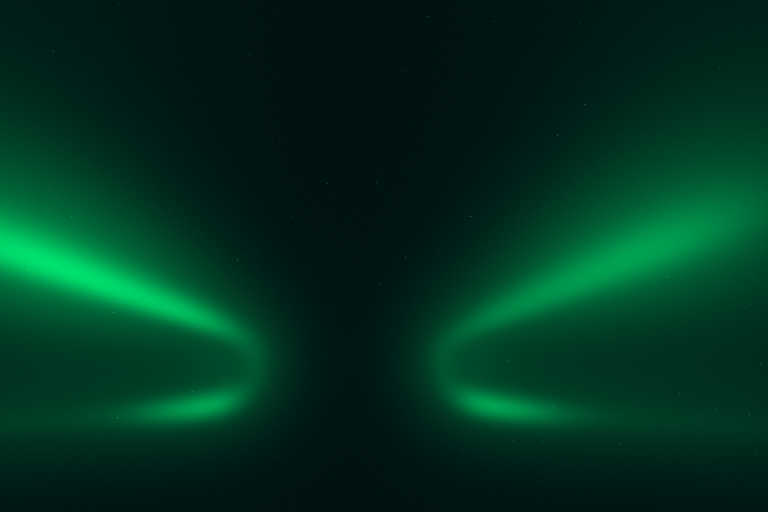
Give the GLSL for this background, as a WebGL 1 fragment shader.

```glsl
precision highp float;
// Two mirrored green aurora ribbons folding toward a dark centre, with faint stars.

uniform vec2 u_resolution;

#define SAMPLES 60
#define REACH 0.8
#define FOLD_HEIGHT 0.297
#define LEFT_TIP 0.335
#define RIGHT_TIP 0.574
#define CORE_WIDTH 0.027
#define HALO_WIDTH 0.085
#define VEIL_WIDTH 0.13
#define BASE_GREEN 0.07
#define STAR_CELL 0.085
#define STAR_RADIUS 0.0018
#define GRAIN 0.012

float hash(vec2 p) {
    return fract(sin(dot(p, vec2(127.1, 311.7))) * 43758.5453);
}

// Point on the folded curve: x is the distance from the tip, y the height.
// s runs from the lower arm (-1) through the tip (0) to the upper arm (1).
vec2 foldPoint(float s, float slope) {
    float d = REACH * s * s;
    float upper = 0.04 * (1.0 - exp(-abs(s) / 0.12)) + slope * d;
    float lower = -0.095 * (1.0 - exp(-abs(s) / 0.16)) - 0.06 * d;
    return vec2(d, FOLD_HEIGHT + (s > 0.0 ? upper : lower));
}

float blob(vec2 q, float width) {
    return exp(-dot(q, q) / (width * width)) / (width * 1.7725);
}

// Light gathered from soft blobs along one ribbon; p.x grows away from the tip.
float ribbon(vec2 p, float slope, float coreGain, float haloGain, float spread, float fadeEnd) {
    float light = 0.0;
    vec2 previous = foldPoint(-1.0, slope);
    for (int i = 1; i < SAMPLES; i++) {
        float s = 2.0 * float(i) / float(SAMPLES - 1) - 1.0;
        vec2 c = foldPoint(s, slope);
        float d = c.x;
        float up = smoothstep(0.0, 0.4, s);
        float stepLength = length(c - previous);
        previous = c;

        // The upper arm fades slowly upward and quickly downward.
        vec2 q = p - c;
        vec2 squeezed = q;
        squeezed.y *= q.y < 0.0 ? 1.0 + 0.7 * up : 1.0;

        float fade = 1.0 - smoothstep(0.4, fadeEnd, d);
        float upperCore = (0.06 + coreGain * smoothstep(-0.02, 0.14, d)) * fade;
        float offset = (d - 0.11) / 0.13;
        float lowerCore = 0.05 + 0.37 * exp(-offset * offset) * smoothstep(0.0, 0.08, d);
        lowerCore *= exp(-d / 0.8);
        float core = mix(lowerCore, upperCore, smoothstep(-0.1, 0.1, s));

        float upperHalo = (0.09 + haloGain * smoothstep(0.0, 0.4, d)) * fade;
        float lowerHalo = 0.11 * exp(-d / 0.35);
        float halo = mix(lowerHalo, upperHalo, up);
        float veil = mix(0.065, 0.08 + 0.12 * d, up);

        light += stepLength * core * blob(squeezed, CORE_WIDTH + spread * up * d);
        light += stepLength * halo * blob(squeezed, HALO_WIDTH + 0.22 * up * d);
        light += stepLength * veil * blob(q, VEIL_WIDTH + 0.28 * up * d);
    }
    return light;
}

// Sparse points of light, one candidate for each grid cell.
float stars(vec2 p) {
    vec2 cell = floor(p / STAR_CELL);
    vec2 place = 0.15 + 0.7 * vec2(hash(cell + 3.7), hash(cell + 8.3));
    float dist = length(p - (cell + place) * STAR_CELL);
    float present = step(0.82, hash(cell));
    float glow = 1.0 - smoothstep(0.0, STAR_RADIUS, dist);
    return present * glow * (0.15 + 0.3 * hash(cell + 5.1));
}

void main() {
    vec2 uv = gl_FragCoord.xy / u_resolution;
    float aspect = u_resolution.x / u_resolution.y;
    vec2 p = vec2(uv.x * aspect, uv.y);

    // Dark base, a little lighter toward the sides.
    float green = BASE_GREEN;
    green += 0.03 * smoothstep(0.05, 0.5, abs(uv.x - 0.47)) * smoothstep(0.0, 0.4, uv.y);

    // Left and right ribbons.
    vec2 left = vec2(LEFT_TIP * aspect - p.x, p.y);
    vec2 right = vec2(p.x - RIGHT_TIP * aspect, p.y);
    green += ribbon(left, 0.35, 0.36, 0.22, 0.07, 1.1);
    green += ribbon(right, 0.41, 0.17, 0.16, 0.09, 0.8);

    // Fine grain on a grid that scales with the canvas.
    green += GRAIN * (hash(floor(p * 340.0)) - 0.5);

    vec3 color = vec3(0.0, green, 0.04 + 0.445 * green);
    color += stars(p) * vec3(0.4, 0.9, 0.65);
    gl_FragColor = vec4(clamp(color, 0.0, 1.0), 1.0);
}
```
